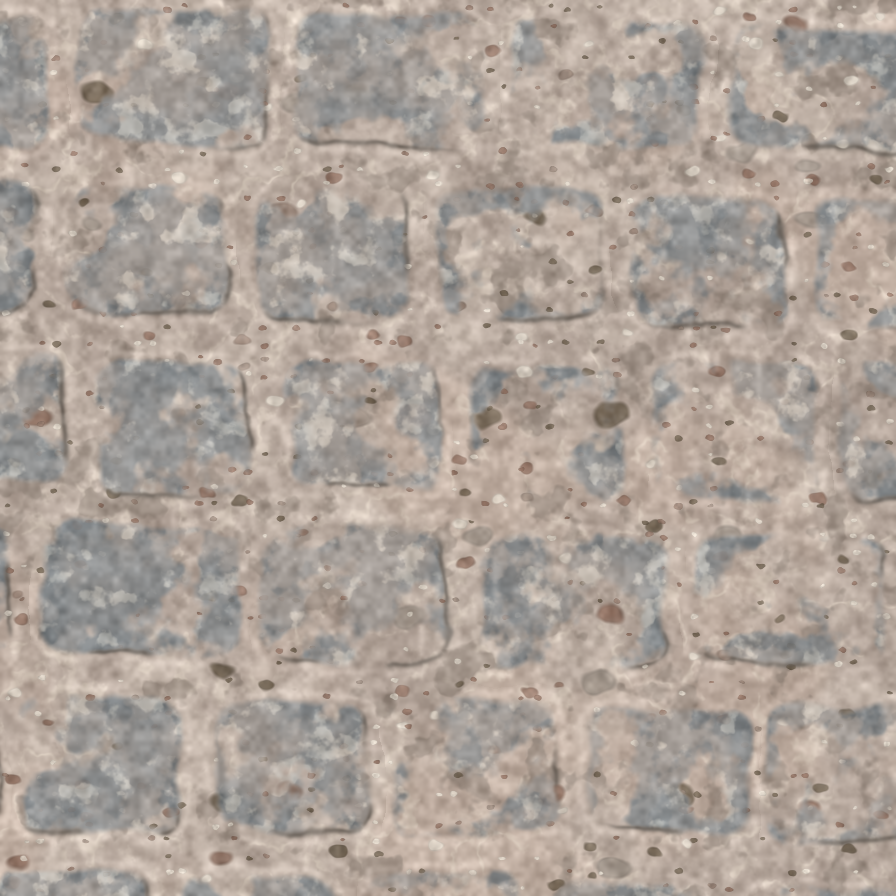
Write a WebGL 1 fragment shader that draws this texture.

```glsl
precision highp float;
// Weathered paving: uneven courses of grey stone setts in wide tan mortar.
// Warped rounded boxes form the setts; layered noise smears mortar over them,
// increasingly to the right, and hashed cells scatter pebbles and flecks.
uniform vec2 u_resolution;

float hash(vec2 p) {
  vec3 q = fract(p.xyx * 0.1031);
  q += dot(q, q.yzx + 33.33);
  return fract((q.x + q.y) * q.z);
}

float noise(vec2 p) {
  vec2 i = floor(p), f = fract(p);
  f = f * f * (3.0 - 2.0 * f);
  return mix(mix(hash(i), hash(i + vec2(1, 0)), f.x),
             mix(hash(i + vec2(0, 1)), hash(i + vec2(1, 1)), f.x), f.y);
}

float fbm(vec2 p) {
  float sum = 0.0, amp = 0.533;
  for (int i = 0; i < 4; i++) {
    sum += amp * noise(p);
    p = mat2(1.6, 1.2, -1.2, 1.6) * p + 17.3;
    amp *= 0.5;
  }
  return sum;
}

float roundBox(vec2 p, vec2 halfSize, float r) {
  vec2 q = abs(p) - halfSize + r;
  return length(max(q, 0.0)) + min(max(q.x, q.y), 0.0) - r;
}

void main() {
  vec2 uv = gl_FragCoord.xy / u_resolution;
  vec2 warp = vec2(fbm(uv * 16.0 + 3.0), fbm(uv * 16.0 + 41.0)) - 0.5;
  vec2 p = uv + 0.024 * warp;
  p.y += 0.018 * (uv.x - 0.3);

  // Courses: each has its own sett length and starting point
  float row = floor((1.004 - p.y) / 0.191);
  float pitch = mod(row, 3.0) < 0.5 ? 0.24 : 0.21;
  float first = 0.195 - 0.035 * mod(row, 2.0) - 0.08 * step(3.5, row);
  float col = floor((p.x - first) / pitch + 0.5);
  vec2 id = vec2(col, row) + 20.0;
  float chance = hash(id), other = hash(id + 57.0);
  vec2 local = p - vec2(first + col * pitch, 0.909 - row * 0.191);
  local += 0.012 * (vec2(chance, other) - 0.5);
  vec2 halfSize = vec2(0.5 * pitch - 0.012 - 0.012 * other, 0.067 + 0.008 * chance);
  float d = roundBox(local, halfSize, 0.026);
  float sett = 1.0 - smoothstep(-0.005, 0.005, d);
  float rim = smoothstep(-0.04, -0.004, d);

  // Mortar smeared over the faces
  float worn = smoothstep(0.25, 0.6, uv.x);
  vec2 patchPos = (uv - vec2(0.6, 0.7)) / vec2(0.14, 0.3);
  float cover = mix(0.33, 0.52, worn) + 0.1 * (chance - 0.5);
  cover += 0.14 * exp(-dot(patchPos, patchPos)) + rim * mix(0.07, -0.1, worn);
  float bare = sett * smoothstep(-0.07, 0.08, fbm(uv * 19.0 + 8.0) - cover);

  // Mortar: blotchy tan with cream veins and dull hollows
  float blotch = fbm(uv * 9.0 + 70.0);
  float grit = fbm(uv * 48.0 + 25.0);
  vec3 color = mix(vec3(0.67, 0.61, 0.57), vec3(0.78, 0.725, 0.68),
                   smoothstep(0.25, 0.7, 0.5 * (blotch + grit)));
  color = mix(color, vec3(0.77, 0.68, 0.62), 0.4 * smoothstep(0.5, 0.7, fbm(uv * 6.0 + 5.0)));
  float vein = 1.0 - smoothstep(0.0, 0.07, abs(fbm(uv * 23.0 + 90.0) - 0.5));
  color = mix(color, vec3(0.87, 0.82, 0.76), 0.5 * vein * smoothstep(0.35, 0.65, grit));
  color = mix(color, vec3(0.56, 0.51, 0.47), 0.6 * smoothstep(0.6, 0.72, fbm(uv * 30.0 + 12.0)));

  // Bare stone: warm to blue grey, darker and bluer around a worn rim
  vec3 stone = mix(vec3(0.63, 0.605, 0.585), vec3(0.55, 0.56, 0.565),
                   smoothstep(0.35, 0.65, fbm(uv * 12.0 + 33.0)));
  float stain = smoothstep(0.48, 0.66, fbm(uv * 38.0 + 61.0));
  stone = mix(stone, vec3(0.43, 0.46, 0.48), stain * (0.2 + 0.55 * max(rim, 0.6 * worn)));
  stone += vec3(0.16, 0.15, 0.13) * smoothstep(0.57, 0.72, fbm(uv * 42.0 + 14.0));
  color = mix(color, stone, 0.92 * bare);

  // Broken shadow under the lower and right edges, pale lip beyond it
  float side = smoothstep(0.0, 0.012, max(local.x - halfSize.x, -local.y - halfSize.y) + 0.012);
  float broken = smoothstep(0.42, 0.6, noise(uv * 15.0 + 50.0));
  float crack = exp(-d * d / 0.000012) * side * broken;
  color = mix(color, vec3(0.40, 0.37, 0.34), 0.65 * crack);
  float lip = exp(-pow((d - 0.009) / 0.005, 2.0));
  color += 0.06 * lip * smoothstep(0.4, 0.6, noise(uv * 24.0));

  // Pebbles, then smaller dark specks and pale flecks
  for (int i = 0; i < 3; i++) {
    float layer = float(i);
    float scale = 14.0 * exp2(layer);
    vec2 grid = uv * scale + 7.0 * layer;
    vec2 cell = floor(grid) + 31.0 * layer;
    float kind = hash(cell + 9.0);
    vec2 q = fract(grid) - 0.5;
    q -= 0.35 * (vec2(hash(cell), hash(cell + 23.0)) - 0.5);
    q += 0.12 * (vec2(noise(grid * 4.0), noise(grid * 4.0 + 19.0)) - 0.5);
    float size = 0.13 + 0.11 * hash(cell + 77.0);
    float edge = length(q * vec2(0.85, 1.25)) - size;
    float present = step(0.8, hash(cell + 5.0)) * (1.0 - 0.85 * bare);
    vec3 pebble = mix(vec3(0.53, 0.40, 0.34), vec3(0.60, 0.56, 0.52), smoothstep(0.2, 0.5, kind));
    pebble = mix(pebble, vec3(0.39, 0.34, 0.27), step(0.75, kind));
    if (i > 0 && kind > 0.4 && kind < 0.75) pebble = vec3(0.88, 0.85, 0.80);
    pebble *= 0.9 + 0.2 * noise(grid * 7.0) - 0.12 * smoothstep(-0.07, 0.0, edge);
    float shape = 1.0 - smoothstep(-0.05, 0.04, edge);
    color = mix(color, pebble, 0.72 * present * shape);
  }

  // Soft surface grain
  color += 0.13 * (noise(uv * 85.0) - 0.5) + 0.08 * (noise(uv * 170.0 + 6.0) - 0.5);
  gl_FragColor = vec4(clamp(color, 0.0, 1.0), 1.0);
}
```
